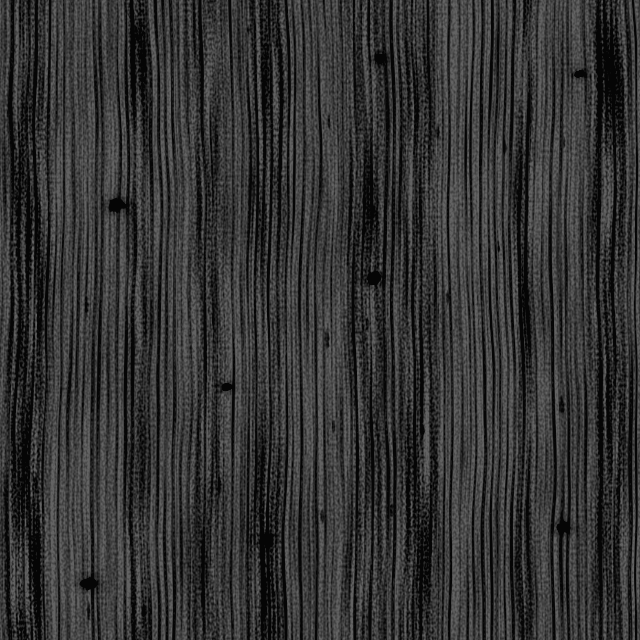
A Shadertoy shader for this texture:

```glsl
// Charcoal-stained wood with upright grain: thin broken pore lines, ragged dark
// streaks, small knots and a fine speckle. Each layer adds to one darkness value,
// which finally blends from the pale wood grey to near black.

#define PALE_GREY 0.355
#define BLACK_GREY 0.018
#define BASE_STAIN 0.12
#define PORE_LINES 84.0
#define HAIR_LINES 147.0
#define STREAKS 8.0
#define STREAK_STRENGTH 0.80
#define SPECKLE_STRENGTH 0.40
#define FIBRE_STRENGTH 0.22
#define KNOT_RADIUS 0.012
#define WAVINESS 0.011

const float TAU = 6.2831853;

float hash(vec2 p) {
    vec3 q = fract(p.xyx * vec3(0.1031, 0.1030, 0.0973));
    q += dot(q, q.yzx + 33.33);
    return fract((q.x + q.y) * q.z);
}

float cornerSlope(vec2 cell, vec2 offset) {
    float angle = TAU * hash(cell);
    return dot(vec2(cos(angle), sin(angle)), offset);
}

// Gradient noise, roughly -1 to 1
float noise(vec2 p) {
    vec2 i = floor(p), f = fract(p);
    vec2 u = f * f * f * (f * (f * 6.0 - 15.0) + 10.0);
    vec2 e = vec2(1.0, 0.0);
    float low = mix(cornerSlope(i, f), cornerSlope(i + e, f - e), u.x);
    float high = mix(cornerSlope(i + e.yx, f - e.yx), cornerSlope(i + 1.0, f - 1.0), u.x);
    return 1.4 * mix(low, high, u.y);
}

// One wandering, fading line in each column
float grainLines(vec2 p, float count, float rough) {
    float column = floor(p.x * count);
    float seed = column * 7.31 + count;
    float centre = 0.5 + 0.3 * (hash(vec2(column, count)) - 0.5)
                 + 0.13 * noise(vec2(seed, p.y * 7.0));
    float width = mix(0.04, 0.13, hash(vec2(column, count + 5.0)));
    float dist = abs(fract(p.x * count) - centre) + 0.07 * rough;
    float strength = 0.25 + 0.75 * hash(vec2(column, count + 9.0))
                   + 0.7 * noise(vec2(seed + 0.4, p.y * 4.5));
    return clamp(strength, 0.0, 1.0) * (1.0 - smoothstep(width, width + 0.19, dist));
}

// Broad dark streaks, gathered over neighbouring columns
float darkStreaks(vec2 p) {
    float home = floor(p.x * STREAKS);
    float sum = 0.0;
    for (float k = -1.0; k <= 1.0; k++) {
        float column = home + k;
        float centre = column + 0.15 + 0.7 * hash(vec2(column, 3.0));
        float size = hash(vec2(column, 11.0));
        float width = mix(0.12, 0.40, size * size);
        float dist = abs(p.x * STREAKS - centre) / width;
        float fade = 0.65 + 0.55 * noise(vec2(column * 5.7 + 0.5, p.y * 2.6));
        float strength = mix(0.45, 1.0, hash(vec2(column, 17.0)));
        sum += strength * fade * (1.0 - smoothstep(0.35, 1.1, dist));
    }
    return clamp(sum, 0.0, 1.0);
}

// Distance, in radii, to a ragged spot that only some cells hold
float spotDistance(vec2 p, vec2 cells, float chance, vec2 radius) {
    vec2 q = p * cells;
    vec2 id = floor(q) + cells * 3.0;
    if (hash(id + 2.7) > chance) return 9.0;
    vec2 centre = 0.25 + 0.5 * vec2(hash(id + 8.1), hash(id + 15.3));
    float size = mix(0.45, 1.0, hash(id + 21.9));
    return length((fract(q) - centre) / (cells * radius * size)) + 0.3 * noise(p * 130.0);
}

void mainImage(out vec4 fragColor, in vec2 fragCoord) {
    vec2 uv = fragCoord / iResolution.xy;

    // Gentle bends shared by all the grain
    vec2 p = uv;
    p.x += WAVINESS * noise(uv * vec2(5.0, 2.2) + 4.0);
    p.x += 0.22 * WAVINESS * noise(uv * vec2(19.0, 8.0) + 31.0);

    // Speckle and long fibres
    float speckle = noise(uv * vec2(290.0, 205.0) + 7.0);
    float fibre = noise(p * vec2(125.0, 5.0) + 13.0);
    float hair = noise(p * vec2(230.0, 19.0) + 53.0);
    float cloud = noise(uv * vec2(6.0, 3.5) + 71.0);

    float dark = BASE_STAIN + SPECKLE_STRENGTH * speckle;
    dark += FIBRE_STRENGTH * (fibre + 0.6 * hair) + 0.13 * cloud;

    // Pores and streaks
    dark += 0.80 * grainLines(p, PORE_LINES, speckle);
    dark += 0.32 * grainLines(p + 0.003, HAIR_LINES, speckle);
    float streak = darkStreaks(p + vec2(0.004 * fibre, 0.0));
    dark += STREAK_STRENGTH * streak * clamp(0.62 + 1.2 * fibre + 0.5 * speckle, 0.0, 1.3);

    // Knots with a sideways smudge, then short upright flecks
    float knot = spotDistance(uv, vec2(4.0), 0.55, vec2(1.1, 0.9) * KNOT_RADIUS);
    float smudge = spotDistance(uv, vec2(4.0), 0.55, vec2(2.3, 1.6) * KNOT_RADIUS);
    float fleck = spotDistance(p, vec2(11.0, 7.0), 0.35, vec2(0.0045, 0.020));
    dark += 1.3 * (1.0 - smoothstep(0.7, 1.1, knot));
    dark += 0.35 * (1.0 - smoothstep(0.3, 1.3, smudge));
    dark += 0.65 * (1.0 - smoothstep(0.4, 1.1, fleck));

    float grey = mix(PALE_GREY, BLACK_GREY, clamp(dark, -0.1, 1.0));
    fragColor = vec4(vec3(grey), 1.0);
}
```
